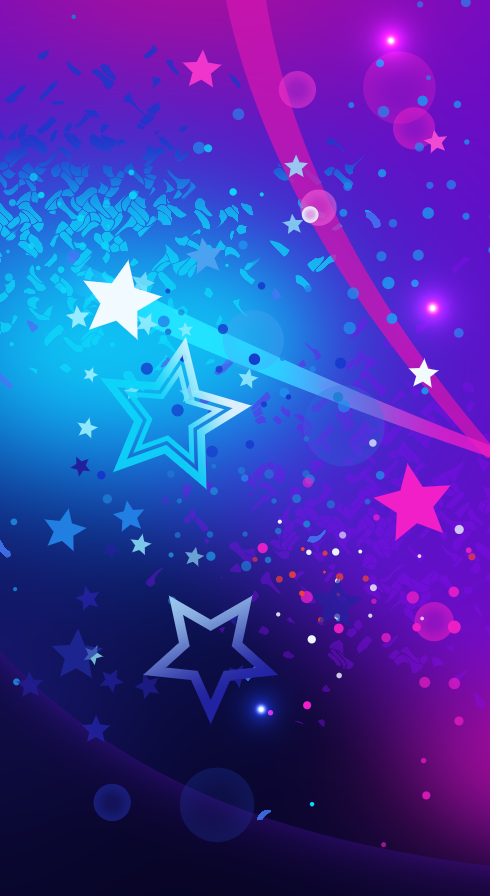
Write a Shadertoy shader that draws this background.

```glsl
// Festive night sky: a cyan glow in violet dusk, crossed by two tapering ribbons.
// Elliptical glows build the ground; distance functions, cellular flecks and
// hashed grids add stars, bokeh discs and confetti.

const float HEIGHT = 1.829; // canvas height when its width is 1
const float TAU = 6.28319;
const float WAIST = .47;    // inner to outer star radius
const float FLECK_SCALE = 46.;

const vec3 NIGHT = vec3(.03, .02, .17);
const vec3 VIOLET = vec3(.42, .04, .78);
const vec3 MAGENTA = vec3(.7, .05, .6);
const vec3 BLUE = vec3(.08, .22, .8);
const vec3 INDIGO = vec3(.13, .13, .62);
const vec3 SKY = vec3(.13, .55, .93);
const vec3 CYAN = vec3(.05, .84, .98);
const vec3 PINK = vec3(.94, .12, .78);
const vec3 RED = vec3(.95, .25, .22);
const vec3 WHITE = vec3(.94, .98, 1.);

// Centre, radius and tone (0 indigo, 1 sky, 2 white, 3 pink)
const vec4 STARS[10] = vec4[](
  vec4(.245, 1.214, .086, 2), vec4(.845, .8, .084, 3),
  vec4(.412, 1.686, .042, 2.9), vec4(.864, 1.065, .032, 2),
  vec4(.419, 1.305, .04, 1.2), vec4(.131, .746, .046, .9),
  vec4(.264, .774, .034, .9), vec4(.157, .491, .055, .1),
  vec4(.686, .596, .055, 0), vec4(.89, 1.539, .025, 2.8));
const vec4 BOKEH[10] = vec4[](
  vec4(.607, 1.646, .038, 2.9), vec4(.815, 1.65, .074, 3),
  vec4(.845, 1.567, .043, 3), vec4(.65, 1.405, .037, 2.7),
  vec4(.633, 1.391, .017, 2), vec4(.517, 1.134, .062, 1.2),
  vec4(.702, .96, .083, .8), vec4(.886, .56, .04, 3),
  vec4(.443, .186, .076, .2), vec4(.229, .191, .038, .1));
const vec2 SPARKS[3] = vec2[](vec2(.798, 1.746), vec2(.883, 1.2), vec2(.533, .381));

vec4 hash4(vec2 c, float seed) {
  return fract(sin(dot(c, vec2(127.1, 311.7)) + seed * 74.7 + vec4(0, 1.7, 3.9, 5.3)) * 43758.5);
}
float fill(float d) { return clamp(.5 - d * iResolution.x, 0., 1.); }
float glow(vec2 p, vec2 centre, vec2 spread) {
  vec2 q = (p - centre) / spread;
  return exp(-dot(q, q));
}
vec3 tone(float t) {
  vec3 cool = mix(INDIGO, SKY, min(t, 1.));
  return mix(mix(cool, WHITE, clamp(t - 1., 0., 1.)), PINK, max(t - 2., 0.));
}
// Signed distance to a five-pointed star, turned clockwise
float star(vec2 p, float r, float turn) {
  float a = mod(atan(p.x, p.y + 1e-6) - turn + TAU * .1, TAU * .2) - TAU * .1;
  vec2 q = length(p) * vec2(cos(a), abs(sin(a)));
  vec2 w = WAIST * vec2(cos(TAU * .1), sin(TAU * .1));
  return dot(q - vec2(r, 0), normalize(vec2(w.y, 1. - w.x)));
}
float hollow(vec2 p, float r, float turn, float halfWidth) {
  return fill(abs(star(p, r, turn) + halfWidth) - halfWidth);
}
// Cellular flecks: some cells are filled, inset from their borders
float flecks(vec2 p, float density) {
  p = p * FLECK_SCALE + .5 * sin(p.yx * 90.);
  vec3 best = vec3(9, 9, 1); // nearest, second nearest, cell hash
  for (int i = 0; i < 9; i++) {
    vec2 id = floor(p) + vec2(i % 3, i / 3) - 1.;
    vec4 h = hash4(id, 3.);
    float d = length(p - id - h.xy);
    best = d < best.x ? vec3(d, best.x, h.z) : vec3(best.x, min(best.y, d), best.z);
  }
  return step(best.z, density) * smoothstep(.03, .16, best.y - best.x);
}
// Hashed grid of dots or stars, thinning out from a centre
void scatter(inout vec3 col, vec2 p, float cell, vec2 centre, vec2 spread, vec3 tint, bool stars) {
  vec2 id = floor(p / cell);
  vec4 h = hash4(id, cell * 99.);
  vec2 o = p - (id + .5 + .5 * (h.xy - .5)) * cell;
  float d = stars ? star(o, cell * mix(.14, .24, h.z), h.x - .5) : length(o) - cell * mix(.06, .17, h.z);
  float shown = step(h.w, .85 * glow(p - o, centre, spread));
  col = mix(col, tint, shown * fill(d) * mix(.6, 1., h.y));
}
vec3 ground(vec2 p) {
  vec3 col = mix(NIGHT, VIOLET, smoothstep(.42, .98, p.y + .9 * (p.x - .5)));
  col = mix(col, MAGENTA, .9 * glow(p, vec2(.38, 1.88), vec2(.5, .27)));
  col = mix(col, BLUE, .95 * glow(p, vec2(.2, 1.1), vec2(.62, .46)));
  col = mix(col, CYAN, .85 * glow(p, vec2(.18, 1.12), vec2(.38, .28)));
  col = mix(col, CYAN, .6 * glow(p, vec2(.45, 1.14), vec2(.2, .17)));
  col = mix(col, INDIGO * .75, .8 * glow(p, vec2(-.05, .38), vec2(.32, .34)));
  col = mix(col, MAGENTA, .75 * glow(p, vec2(1.06, .28), vec2(.26, .2)));
  float below = .5 * exp(-2.1 * p.x) - p.y; // sweeping hill
  col = mix(col, NIGHT * .7, .55 * fill(-below));
  return col + vec3(.1, .02, .2) * fill(-below) * exp(-max(below, 0.) / .06);
}
void ribbons(inout vec3 col, vec2 p) {
  float t = (HEIGHT - p.y) / .917;
  float d = abs(p.x - .502 - .167 * t - .324 * t * t) - mix(.041, .017, t);
  col = mix(col, mix(MAGENTA, PINK, .5), .75 * fill(d) * step(t, 1.02));
  d = abs(p.y - 1.341 + p.x * (.507 - .074 * p.x)) - mix(.038, .012, p.x);
  vec3 tint = mix(CYAN + .1, PINK, smoothstep(.5, .95, p.x));
  col = mix(col, tint, .75 * fill(d) * smoothstep(.1, .35, p.x));
}
void mainImage(out vec4 fragColor, in vec2 fragCoord) {
  vec2 p = fragCoord / iResolution.xy * vec2(1, HEIGHT);
  vec3 col = ground(p);
  vec3 tint = mix(CYAN, BLUE, smoothstep(1.36, 1.56, p.y));
  col = mix(col, tint, .75 * flecks(p, .7 * glow(p, vec2(.12, 1.38), vec2(.36, .2))));
  col = mix(col, VIOLET * 1.2, .4 * flecks(p, .6 * glow(p, vec2(.8), vec2(.28, .25))));
  ribbons(col, p);
  for (int i = 0; i < 10; i++) { // bokeh, brighter at the rim
    vec4 b = BOKEH[i];
    float r = length(p - b.xy);
    float rim = mix(.55, 1., smoothstep(.2, 1., r / b.z));
    col = mix(col, tone(b.w), min(.022 / b.z, .9) * rim * fill(r - b.z));
  }
  // Confetti and small stars
  scatter(col, p, .075, vec2(.8, 1.42), vec2(.28, .4), SKY, false);
  scatter(col, p, .05, vec2(.1, 1.3), vec2(.25, .18), CYAN, false);
  scatter(col, p, .08, vec2(.48, 1.02), vec2(.2), BLUE, false);
  scatter(col, p, .065, vec2(.5, .8), vec2(.26, .2), SKY * .9, false);
  scatter(col, p, .082, vec2(.83, .55), vec2(.19, .24), PINK, false);
  scatter(col, p, .045, vec2(.62, .65), vec2(.11, .08), RED, false);
  scatter(col, p, .06, vec2(.72, .66), vec2(.14), WHITE, false);
  scatter(col, p, .11, vec2(.35, 1.12), vec2(.24, .36), mix(CYAN, WHITE, .6), true);
  scatter(col, p, .13, vec2(.2, .4), vec2(.3), INDIGO, true);
  for (int i = 0; i < 10; i++) { // large stars
    vec4 s = STARS[i];
    float d = star(p - s.xy, s.z, .2 * cos(float(i) * 2.5));
    col = mix(col, tone(s.w), fill(d) * mix(.65, 1., min(s.w, 1.)));
  }
  vec2 q = p - vec2(.35, .979); // hollow stars
  float ring = max(hollow(q, .165, .18, .008), hollow(q, .108, .18, .005));
  col = mix(col, mix(CYAN, WHITE, smoothstep(-.02, .14, q.x + .5 * q.y)), .9 * ring);
  q = p - vec2(.43, .496);
  tint = mix(INDIGO, SKY * .4 + .55, smoothstep(-.1, .15, q.y - .4 * q.x));
  col = mix(col, tint, hollow(q, .145, TAU * .5, .01));
  for (int i = 0; i < 3; i++) { // sparks
    float r = length(p - SPARKS[i]);
    col += (i < 2 ? PINK : BLUE) * exp(-r / .022) + exp(-r * r / .00006);
  }
  fragColor = vec4(min(col, 1.), 1);
}
```
